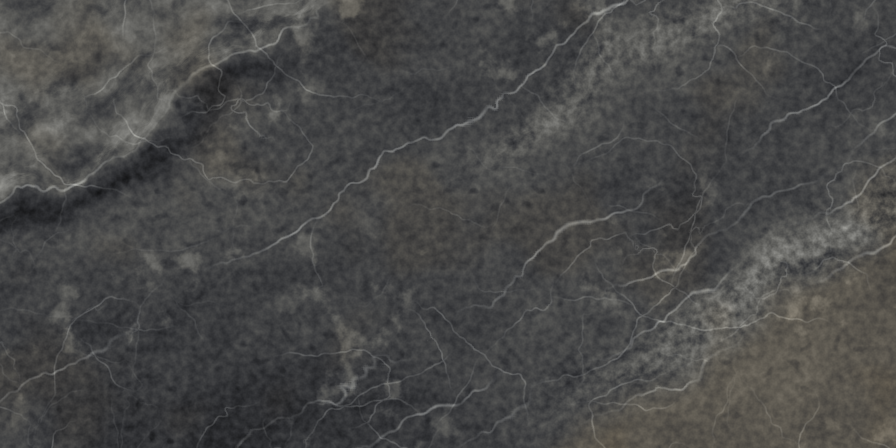
Reproduce this texture procedurally as a Shadertoy shader.

```glsl
// Dark grey marble slab: slanted strata, pale mineral bands and thin branching veins.
// Tone is summed from warped gradient noise; veins are contour lines of noise fields,
// and the final tone is tinted from cool shadow to warm highlight.

const float STRATA_ANGLE = 0.56;
const float BASE_TONE = 0.268;
const vec3 COOL_SHADOW = vec3(0.97, 0.995, 1.06);
const vec3 WARM_LIGHT = vec3(1.005, 1.005, 0.975);
const vec3 RUST = vec3(1.07, 1.0, 0.90);
const vec3 VEIN_TINT = vec3(1.0, 1.01, 0.98);

float hash(vec2 c) {
    vec3 q = fract(c.xyx * vec3(0.1031, 0.1030, 0.0973));
    q += dot(q, q.yzx + 33.33);
    return fract((q.x + q.y) * q.z);
}

vec2 rotate(vec2 p, float angle) {
    float c = cos(angle), s = sin(angle);
    return vec2(c * p.x + s * p.y, c * p.y - s * p.x);
}

float cornerSlope(vec2 cell, vec2 corner, vec2 f) {
    float angle = 6.2832 * hash(cell + corner);
    return dot(vec2(cos(angle), sin(angle)), f - corner);
}

// Gradient noise, roughly -0.7 to 0.7
float noise(vec2 p) {
    vec2 i = floor(p), f = p - i;
    vec2 w = f * f * f * (f * (f * 6.0 - 15.0) + 10.0);
    float low = mix(cornerSlope(i, vec2(0, 0), f), cornerSlope(i, vec2(1, 0), f), w.x);
    float high = mix(cornerSlope(i, vec2(0, 1), f), cornerSlope(i, vec2(1, 1), f), w.x);
    return mix(low, high, w.y);
}

float fbm(vec2 p, int octaves) {
    float sum = 0.0, gain = 1.0;
    for (int i = 0; i < octaves; i++) {
        sum += gain * noise(p);
        p = rotate(p, 0.65) * 2.03 + 11.7;
        gain *= 0.52;
    }
    return sum;
}

float band(float x, float center, float width) {
    float d = (x - center) / width;
    return exp(-d * d);
}

// Smooth line where the field crosses zero, with a width in canvas units
float contour(float field, float width, float px) {
    float slope = length(vec2(dFdx(field), dFdy(field))) / px;
    float d = abs(field) / max(slope, 0.3);
    return 1.0 - smoothstep(0.0, width + px, d);
}

// Long veins that follow the strata
float strataVeins(vec2 q, float px) {
    float levels[6] = float[6](0.455, 0.08, -0.285, -0.43, -0.53, -0.67);
    float sum = 0.0;
    for (int i = 0; i < 6; i++) {
        float id = float(i);
        float presence = smoothstep(-0.28, 0.25, noise(q * vec2(3.0, 2.0) + id * 9.3));
        float width = 0.0025 + 0.007 * max(0.0, noise(q * 7.0 + id * 5.1));
        sum = max(sum, presence * contour(q.y - levels[i], width, px));
    }
    return sum;
}

// Hairline cracks in several directions
float cracks(vec2 p, float px) {
    float sum = 0.0;
    for (int i = 0; i < 8; i++) {
        float id = float(i);
        vec2 c = rotate(p, id * 1.27) * vec2(1.5, 3.0) + id * 13.7;
        float field = noise(c) + 0.10 * fbm(p * 6.0 + id * 4.0, 4);
        float presence = smoothstep(0.02, 0.38, noise(p * 3.3 + id * 7.9));
        sum = max(sum, presence * contour(field, 0.0015, px));
    }
    return sum;
}

void mainImage(out vec4 fragColor, in vec2 fragCoord) {
    float px = 1.0 / iResolution.y;
    vec2 p = fragCoord * px;

    // Strata coordinates: x along the layers, y across them
    vec2 warp = vec2(fbm(p * 2.5, 5), fbm(p * 2.5 + 17.0, 5));
    vec2 q = rotate(p, STRATA_ANGLE) + 0.085 * warp;
    float cloud = fbm(q * vec2(2.2, 5.0) + 3.0, 5);
    float mottle = fbm(q * vec2(8.0, 15.0) + 41.0, 5);
    float grain = fbm(p * 52.0, 3);

    // Broad layers
    float upper = smoothstep(0.43, 0.475, q.y);
    float crust = band(q.y, 0.485, 0.025) * smoothstep(-0.3, 0.3, mottle);
    float shadow = band(q.y, 0.40, 0.035) * smoothstep(1.15, 0.8, q.x);
    float hollow = 1.0 - smoothstep(0.1, 0.6, length((p - vec2(0.55, 0.06)) * vec2(0.8, 1.8)));
    float paleBand = band(q.y, -0.60, 0.065) * smoothstep(0.9, 1.5, q.x);
    float upperBand = band(q.y, -0.03, 0.05) * smoothstep(1.1, 1.45, q.x);
    float corner = smoothstep(-0.62, -0.72, q.y);

    float tone = BASE_TONE + 0.06 * cloud + 0.035 * mottle;
    tone += upper * (0.075 + 0.13 * mottle) + 0.11 * crust;
    tone -= 0.11 * shadow + 0.075 * hollow;
    tone += (paleBand * 0.12 + upperBand * 0.08) * (1.0 + 1.2 * mottle + 0.8 * grain);
    tone += corner * 0.06;

    // Pale clots, dark pits and fine grain
    float clots = smoothstep(0.15, 0.6, fbm(p * 11.0 + 23.0, 5));
    float clotZone = smoothstep(-0.15, 0.3, noise(q * vec2(2.0, 4.0) + 31.0));
    float pits = smoothstep(0.22, 0.5, noise(p * 34.0 + 5.0));
    tone += 0.13 * clots * clotZone;
    tone -= 0.06 * pits * smoothstep(-0.2, 0.3, cloud);
    tone += 0.075 * grain;

    // Tint, then veins on top
    vec3 color = tone * mix(COOL_SHADOW, WARM_LIGHT, smoothstep(0.15, 0.38, tone));
    float rust = 0.7 * corner + 0.4 * smoothstep(0.1, 0.5, fbm(p * 3.0 + 57.0, 3));
    color *= mix(vec3(1.0), RUST, rust);
    float wear = 0.75 + 0.6 * noise(p * 28.0 + 8.0);
    vec2 jagged = q + 0.014 * vec2(fbm(p * 13.0, 3), fbm(p * 13.0 + 9.0, 3));
    float veins = 0.24 * strataVeins(jagged, px) + 0.14 * cracks(p + 0.02 * warp, px);
    color += VEIN_TINT * veins * wear;

    fragColor = vec4(clamp(color, 0.0, 1.0), 1.0);
}
```
